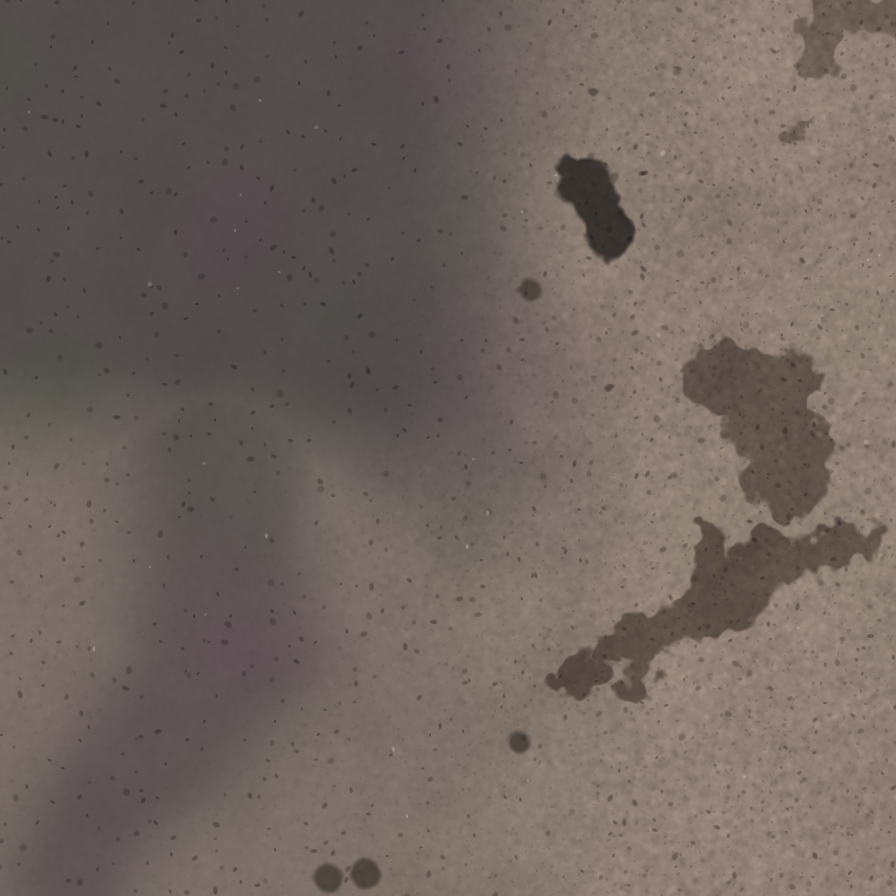
A three.js fragment shader for this texture:

```glsl
varying vec2 vUv;

const vec3 LIT = vec3(0.560, 0.498, 0.455);
const vec3 HALF_LIT = vec3(0.485, 0.435, 0.405);
const vec3 SHADE = vec3(0.330, 0.302, 0.300);
const vec3 DAMP = vec3(0.345, 0.295, 0.262);
const vec3 OIL = vec3(0.205, 0.185, 0.172);
const float GRAIN_SCALE = 130.0;
const float GRAIN_CONTRAST = 0.075;
const float PIT_SCALE = 52.0;
const float PIT_SHARE = 0.36;
const float PIT_DEPTH = 0.30;
const float EDGE_WOBBLE = 0.014;
const float EDGE_SOFT = 0.004;

vec3 hash3(vec2 p) {
  vec3 q = vec3(dot(p, vec2(127.1, 311.7)), dot(p, vec2(269.5, 183.3)), dot(p, vec2(419.2, 371.9)));
  return fract(sin(q) * 43758.5);
}

// Cellular noise: one soft bump of random signed height per cell
float bumps(vec2 p) {
  vec2 cell = floor(p);
  float sum = 0.0;
  for (int j = -1; j <= 1; j++) {
    for (int i = -1; i <= 1; i++) {
      vec2 c = cell + vec2(float(i), float(j));
      vec3 h = hash3(c);
      vec2 d = p - c - h.xy;
      float w = max(0.0, 1.0 - dot(d, d));
      sum += (h.z * 2.0 - 1.0) * w * w * w;
    }
  }
  return sum;
}

// Sparse elongated spots, one at most per cell
float spots(vec2 p, float share, float size) {
  vec2 cell = floor(p);
  float cover = 0.0;
  for (int j = -1; j <= 1; j++) {
    for (int i = -1; i <= 1; i++) {
      vec2 c = cell + vec2(float(i), float(j));
      vec3 h = hash3(c + 37.0);
      vec3 k = hash3(c + 91.0);
      vec2 d = p - c - h.xy;
      float a = k.x * 6.283;
      d = mat2(cos(a), sin(a), -sin(a), cos(a)) * d * vec2(1.0, 1.0 + 0.8 * k.y);
      float r = size * mix(0.45, 1.0, k.z * k.z);
      float spot = 1.0 - smoothstep(r * 0.5, r * 1.3, length(d));
      cover = max(cover, spot * step(h.z, share) * mix(0.5, 1.0, k.y));
    }
  }
  return cover;
}

float capsule(vec2 p, vec2 a, vec2 b, float r) {
  vec2 ab = b - a;
  float t = clamp(dot(p - a, ab) / dot(ab, ab), 0.0, 1.0);
  return length(p - a - ab * t) - r;
}

float inside(float d) {
  return 1.0 - smoothstep(-EDGE_SOFT, EDGE_SOFT, d);
}

// Broad blurred shadow: a corner block with a tail down the left
float shadow(vec2 p) {
  p += 0.045 * vec2(bumps(p * 5.0), bumps(p * 5.0 + 20.0));
  float block = (1.0 - smoothstep(0.42, 0.69, p.x)) * smoothstep(0.43, 0.63, p.y + 0.15 * p.x);
  float tail = min(capsule(p, vec2(0.24, 0.48), vec2(0.25, 0.24), 0.0),
                   capsule(p, vec2(0.25, 0.24), vec2(0.08, 0.02), 0.0));
  return max(block, 0.78 * (1.0 - smoothstep(0.03, 0.18, tail)));
}

float dampStain(vec2 p) {
  float patchD = min(capsule(p, vec2(0.80, 0.575), vec2(0.88, 0.57), 0.038),
                     capsule(p, vec2(0.86, 0.54), vec2(0.88, 0.47), 0.048));
  float branch = capsule(p, vec2(0.645, 0.243), vec2(0.66, 0.25), 0.027);
  branch = min(branch, capsule(p, vec2(0.69, 0.28), vec2(0.80, 0.32), 0.024));
  branch = min(branch, capsule(p, vec2(0.80, 0.32), vec2(0.86, 0.37), 0.033));
  branch = min(branch, capsule(p, vec2(0.86, 0.37), vec2(0.96, 0.395), 0.024));
  branch = min(branch, capsule(p, vec2(0.79, 0.40), vec2(0.81, 0.33), 0.021));
  branch = min(branch, capsule(p, vec2(0.705, 0.22), vec2(0.73, 0.27), 0.012));
  float corner = min(capsule(p, vec2(0.91, 0.93), vec2(0.92, 0.99), 0.020),
                     capsule(p, vec2(0.93, 0.995), vec2(1.02, 0.99), 0.027));
  corner = min(corner, capsule(p, vec2(0.885, 0.845), vec2(0.90, 0.865), 0.010));
  return max(max(0.82 * inside(patchD), 0.95 * inside(branch)), 0.65 * inside(corner));
}

float oilStain(vec2 p) {
  float d = capsule(p, vec2(0.652, 0.795), vec2(0.682, 0.738), 0.027);
  return inside(min(d, capsule(p, vec2(0.632, 0.815), vec2(0.65, 0.80), 0.014)));
}

float drops(vec2 p) {
  float d = min(length(p - vec2(0.592, 0.677)) - 0.013, length(p - vec2(0.579, 0.172)) - 0.011);
  d = min(d, min(length(p - vec2(0.367, 0.020)) - 0.016, length(p - vec2(0.408, 0.024)) - 0.017));
  float strip = smoothstep(0.57, 0.62, p.x) * (1.0 - smoothstep(0.72, 0.77, p.x)) * smoothstep(0.45, 0.5, p.y);
  return max(inside(d), strip * spots(p * 16.0, 0.25, 0.16));
}

void main() {
  vec2 p = vUv;
  float cloud = bumps(p * 9.0) + 0.5 * bumps(p * 21.0 + 5.0);
  float shade = shadow(p);

  // Lit concrete sinking into shadow, with faint tinted clouds
  vec3 color = mix(HALF_LIT, LIT, smoothstep(0.38, 0.82, p.x + 0.06 * cloud));
  color = mix(color, SHADE, shade);
  color *= 1.0 + 0.035 * cloud;
  float tint = bumps(p * 7.0 + 60.0);
  color += 0.012 * tint * vec3(0.8, -0.8, 0.9) * (0.3 + 0.7 * shade);

  // Stains with ragged edges
  vec2 wobble = vec2(bumps(p * 45.0), bumps(p * 45.0 + 13.0));
  wobble += 0.5 * vec2(bumps(p * 100.0 + 7.0), bumps(p * 100.0 + 29.0));
  vec2 ragged = p + EDGE_WOBBLE * wobble;
  color = mix(color, DAMP * (1.0 + 0.09 * cloud), dampStain(ragged));
  color = mix(color, OIL, 0.95 * oilStain(p + 0.5 * EDGE_WOBBLE * wobble));
  color = mix(color, mix(DAMP, OIL, 0.5), 0.85 * drops(p + 0.2 * EDGE_WOBBLE * wobble));

  // Grain, pits and a few pale chips
  float rough = mix(0.35, 1.0, smoothstep(0.25, 0.9, p.x)) * (1.0 - 0.5 * shade);
  float grain = bumps(p * GRAIN_SCALE) + 0.6 * bumps(p * GRAIN_SCALE * 1.9 + 3.0);
  color *= 1.0 + GRAIN_CONTRAST * rough * grain;
  float pits = spots(p * PIT_SCALE, PIT_SHARE, 0.25);
  pits = max(pits, 0.6 * rough * spots(p * PIT_SCALE * 1.8 + 11.0, 0.4, 0.3));
  color *= 1.0 - PIT_DEPTH * pits;
  color += 0.16 * spots(p * 38.0 + 50.0, 0.02, 0.14);

  gl_FragColor = vec4(color, 1.0);
}
```
